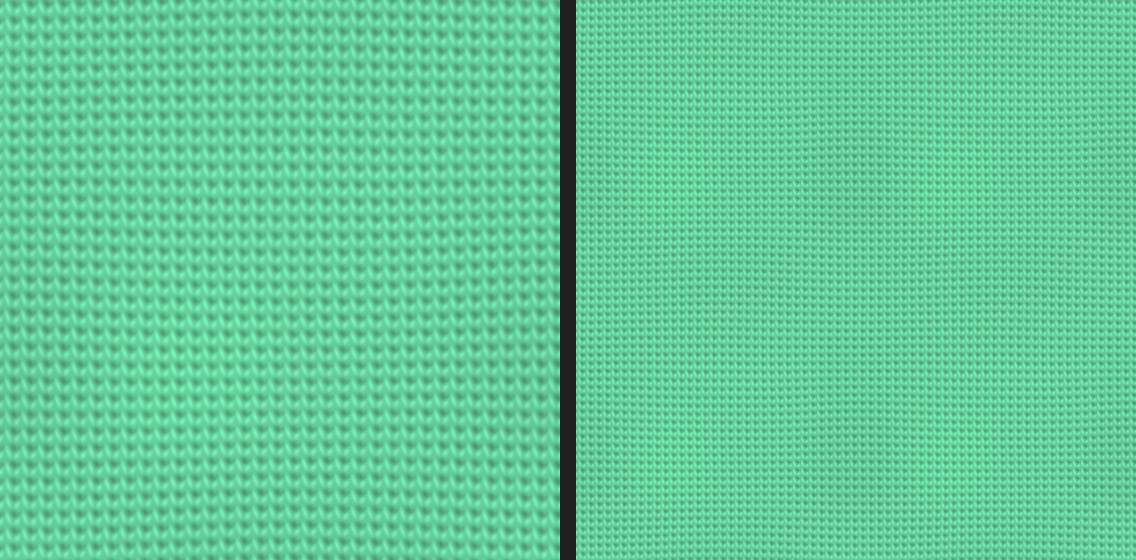
Left, the tile; right, the same tile 2 across and 2 down.
Give the GLSL for this texture, as a three.js fragment shader.

```glsl
varying vec2 vUv;

const float TAU = 6.2831853;
const vec2 STITCHES = vec2(34.0, 34.0);
const vec2 STITCH_OFFSET = vec2(0.3, 0.2);
const vec3 YARN = vec3(0.493, 1.0, 0.75);

float hash(vec2 p) {
  return fract(sin(dot(p, vec2(127.1, 311.7))) * 43758.5453);
}

// Value noise that wraps after a whole number of cells
float wrapNoise(vec2 uv, float cells, float seed) {
  vec2 p = uv * cells;
  vec2 i = floor(p);
  vec2 f = fract(p);
  f = f * f * f * (f * (f * 6.0 - 15.0) + 10.0);
  vec2 a = mod(i, cells) + seed;
  vec2 b = mod(i + 1.0, cells) + seed;
  float low = mix(hash(a), hash(vec2(b.x, a.y)), f.x);
  float high = mix(hash(vec2(a.x, b.y)), hash(b), f.x);
  return mix(low, high, f.y);
}

// Soft tilted ellipse, repeated once per stitch with overlapping neighbors
float lobe(vec2 p, vec2 center, float angle, vec2 radius) {
  vec2 d = fract(p - center + 0.5) - 0.5;
  float c = cos(angle);
  float s = sin(angle);
  float sum = 0.0;
  for (int j = -1; j <= 1; j++) {
    for (int i = -1; i <= 1; i++) {
      vec2 e = d + vec2(float(i), float(j));
      vec2 q = vec2(c * e.x + s * e.y, c * e.y - s * e.x) / radius;
      sum += exp(-0.5 * dot(q, q));
    }
  }
  return sum;
}

// Brightness of one stitch: long and short legs around a diagonal groove
float stitchTone(vec2 p, float relief) {
  float longLeg = lobe(p, vec2(0.16, 0.46), 0.36, vec2(0.095, 0.29));
  float shortLeg = lobe(p, vec2(0.69, 0.29), -0.45, vec2(0.11, 0.18));
  float groove = lobe(p, vec2(0.50, 0.72), 0.60, vec2(0.14, 0.22));
  float notch = lobe(p, vec2(0.86, 0.75), -0.45, vec2(0.08, 0.15));
  float shape = 0.16 * longLeg + 0.17 * shortLeg - 0.19 * groove - 0.08 * notch;
  return 0.79 + relief * shape;
}

// Rows sag in the middle of the cloth and lift at its sides
float rowSag(vec2 uv) {
  float across = 0.3 - 0.7 * cos(TAU * uv.x);
  return across * cos(TAU * (uv.y - 0.52));
}

void main() {
  // Gentle drift of rows and columns
  vec2 drift = vec2(wrapNoise(vUv, 4.0, 3.0), wrapNoise(vUv, 4.0, 17.0)) - 0.5;
  vec2 fabric = vUv + 0.006 * drift;
  fabric.y += 0.008 * rowSag(vUv);

  // Uneven yarn tension and broad shading
  float relief = 0.92 + 0.16 * wrapNoise(vUv, 34.0, 41.0);
  float shade = 0.045 * (wrapNoise(vUv, 3.0, 59.0) - 0.5);

  float tone = stitchTone(fabric * STITCHES - STITCH_OFFSET, relief) + shade;
  gl_FragColor = vec4(YARN * clamp(tone, 0.6, 0.97), 1.0);
}
```
